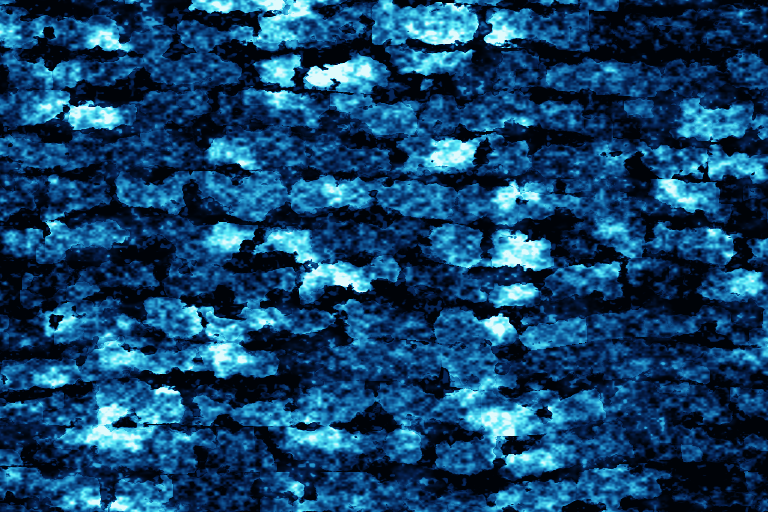
Give the GLSL for this texture, as a Shadertoy shader.

```glsl
float hash(vec2 p) {
    return fract(sin(dot(p, vec2(127.1, 311.7))) * 43758.5453);
}

float noise(vec2 p) {
    vec2 i = floor(p), f = fract(p);
    f = f * f * (3.0 - 2.0 * f);
    return mix(mix(hash(i), hash(i + vec2(1, 0)), f.x),
               mix(hash(i + vec2(0, 1)), hash(i + vec2(1, 1)), f.x), f.y);
}

float fbm(vec2 p, int octaves) {
    float sum = 0.0, total = 0.0, amp = 0.5;
    for (int i = 0; i < octaves; i++) {
        sum += amp * noise(p);
        total += amp;
        amp *= 0.55;
        p = p * 2.03 + 17.3;
    }
    return sum / total;
}

float roundedBox(vec2 p, vec2 halfSize, float radius) {
    vec2 q = abs(p) - halfSize + radius;
    return length(max(q, 0.0)) + min(max(q.x, q.y), 0.0) - radius;
}

// Jittered joint between neighbouring stones of a course
float joint(float k, float row, float seed) {
    return k + 0.65 * (hash(vec2(k, row) + seed) - 0.5);
}

// Returns signed distance to the stone and its random shade
vec2 stone(vec2 p, vec2 size, float seed) {
    float row = floor(p.y / size.y);
    float x = p.x / size.x + 7.0 * hash(vec2(row, seed));
    float k = floor(x);
    if (x < joint(k, row, seed)) k -= 1.0;
    else if (x > joint(k + 1.0, row, seed)) k += 1.0;
    float left = joint(k, row, seed), right = joint(k + 1.0, row, seed);

    vec2 id = vec2(k, row) + seed;
    float tall = mix(0.27, 0.44, hash(id + 3.7));
    float lift = (0.48 - tall) * (2.0 * hash(id + 8.1) - 1.0);
    vec2 halfSize = vec2(0.5 * (right - left) * size.x - 0.08 * size.y, tall * size.y);
    vec2 local = vec2((x - 0.5 * (left + right)) * size.x,
                      p.y - (row + 0.5 + lift) * size.y);
    return vec2(roundedBox(local, halfSize, 0.5 * halfSize.y), hash(id + 5.3));
}

vec3 ramp(float tone) {
    vec3 stops[6] = vec3[6](
        vec3(0.00, 0.01, 0.03), vec3(0.02, 0.13, 0.32), vec3(0.06, 0.35, 0.60),
        vec3(0.16, 0.63, 0.83), vec3(0.35, 0.91, 0.97), vec3(0.87, 0.98, 0.99));
    vec3 color = stops[0];
    for (int i = 1; i < 6; i++)
        color = mix(color, stops[i], clamp(tone * 5.0 - float(i - 1), 0.0, 1.0));
    return color;
}

void mainImage(out vec4 fragColor, in vec2 fragCoord) {
    vec2 p = fragCoord / iResolution.y;
    float soft = max(0.003, 1.0 / iResolution.y);

    // Uneven courses and ragged stone outlines
    vec2 wall = p + 0.05 * (vec2(noise(p * 4.0), noise(p * 4.0 + 9.0)) - 0.5);
    float ragged = fbm(p * vec2(20.0, 26.0), 5) - 0.5;

    // Surface grain, crumbling patches and lit areas
    float grain = fbm(p * vec2(85.0, 110.0), 2) - 0.5;
    float patches = fbm(p * vec2(9.0, 13.0) + 31.0, 5);
    float lit = smoothstep(0.50, 0.76, patches);
    float glow = fbm(p * 3.0 + 50.0, 3);

    // Large stones
    vec2 block = stone(wall, vec2(0.165, 0.082), 2.0);
    float blockMask = smoothstep(soft, -soft, block.x + 0.075 * ragged + 0.012 * grain);
    float blockTone = mix(0.14, 0.46, block.y) + 0.62 * lit + 0.75 * grain
                    + 0.5 * (glow - 0.5);

    // Small rubble in the gaps
    vec2 rubble = stone(wall + 0.37, vec2(0.072, 0.041), 23.0);
    float rubbleMask = smoothstep(soft, -soft, rubble.x + 0.06 * ragged + 0.014 * grain);
    rubbleMask *= step(0.5, rubble.y);
    float rubbleTone = mix(-0.05, 0.36, rubble.y) + 0.45 * lit + 0.7 * grain;

    // Faint dust and specks in the mortar
    float dust = smoothstep(0.50, 0.75, fbm(p * vec2(11.0, 18.0) + 70.0, 4));
    float specks = smoothstep(0.12, 0.32, grain + 0.25 * (glow - 0.5));
    float tone = 0.22 * dust * (1.0 + 2.5 * grain) + 0.22 * specks;

    tone = max(tone, rubbleMask * rubbleTone);
    tone = max(tone, blockMask * blockTone);
    fragColor = vec4(ramp(clamp(tone, 0.0, 1.0)), 1.0);
}
```
